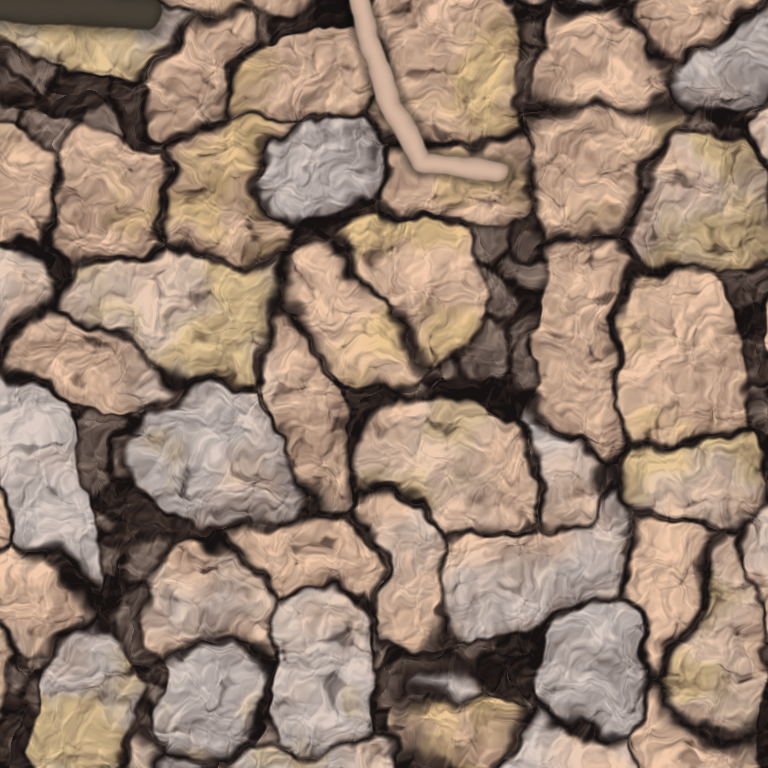
This texture is drawn by a Shadertoy shader. Its source:

```glsl
// A dry stone wall of rough pink, grey and ochre blocks with a bare twig across it.

const float STONES_ACROSS = 6.0;
const vec2 TO_LIGHT = vec2(-0.45, 0.89);

struct Stone { float edge; vec2 id; vec2 local; };

vec2 hash2(vec2 p) {
    vec3 q = fract(vec3(p.xyx) * vec3(0.1031, 0.1030, 0.0973));
    q += dot(q, q.yzx + 33.33);
    return fract((q.xx + q.yz) * q.zy);
}

mat2 rotation(float angle) {
    float c = cos(angle), s = sin(angle);
    return mat2(c, s, -s, c);
}

// Layered sines, roughly -1 to 1
float waves(vec2 p) {
    float sum = 0.0, amp = 0.5;
    for (int i = 0; i < 4; i++) {
        p = rotation(0.65) * p * 1.7 + 1.3;
        sum += amp * sin(p.x + 1.5 * sin(p.y));
        amp *= 0.6;
    }
    return sum;
}

// Distance to the nearest scattered point
float cellular(vec2 p) {
    vec2 cell = floor(p);
    float nearest = 2.0;
    for (int j = -1; j <= 1; j++)
    for (int i = -1; i <= 1; i++) {
        vec2 id = cell + vec2(i, j);
        nearest = min(nearest, length(id + hash2(id) - p));
    }
    return nearest;
}

// Height of the chipped rock surface
float relief(vec2 p) {
    float height = 0.0, amp = 0.5, freq = 14.0;
    p += 0.012 * vec2(waves(p * 22.0), waves(p * 22.0 + 17.0));
    for (int i = 0; i < 4; i++) {
        height += amp * (1.0 - cellular(p * freq + 7.0 * float(i)));
        freq *= 2.0;
        amp *= 0.55;
    }
    return height;
}

// Cellular pattern of tilted, stretched, rounded blocks
Stone findStone(vec2 p, float seed, float reach) {
    vec2 cell = floor(p);
    float first = 9.0, second = 9.0;
    Stone stone = Stone(0.0, cell, p);
    for (int j = -2; j <= 2; j++)
    for (int i = -2; i <= 2; i++) {
        vec2 id = cell + vec2(i, j);
        vec2 jitter = hash2(id + seed), form = hash2(id + seed + 71.0);
        float stretch = exp((form.x - 0.5) * 1.1);
        vec2 size = vec2(stretch, 1.0 / stretch) * mix(0.78, 1.22, form.y);
        vec2 local = rotation((jitter.x - 0.5) * 0.7) * (p - id - 0.5 - 0.75 * (jitter - 0.5));
        vec2 q = abs(local / size);
        float d = pow(dot(q * q, q) + 1e-5, 1.0 / 3.0);
        if (d < first) {
            second = first;
            first = d;
            stone.id = id + seed;
            stone.local = local;
        } else second = min(second, d);
    }
    stone.edge = min(0.5 * (second - first), reach - first);
    return stone;
}

float capsule(vec2 p, vec2 a, vec2 b) {
    vec2 ab = b - a;
    return length(p - a - ab * clamp(dot(p - a, ab) / dot(ab, ab), 0.0, 1.0));
}

// Tone 0 to 5 runs from deep gap to sunlit rock
vec3 rockRamp(float tone) {
    vec3 c = mix(vec3(0.09, 0.07, 0.07), vec3(0.23, 0.18, 0.16), clamp(tone, 0.0, 1.0));
    c = mix(c, vec3(0.40, 0.34, 0.31), clamp(tone - 1.0, 0.0, 1.0));
    c = mix(c, vec3(0.59, 0.51, 0.46), clamp(tone - 2.0, 0.0, 1.0));
    c = mix(c, vec3(0.73, 0.65, 0.59), clamp(tone - 3.0, 0.0, 1.0));
    return mix(c, vec3(0.87, 0.77, 0.69), clamp(tone - 4.0, 0.0, 1.3));
}

vec3 stoneTint(vec2 id, float patches) {
    vec2 h = hash2(id + 29.0);
    vec3 tint = mix(vec3(1.04, 0.98, 0.93), vec3(0.94, 0.99, 1.06), smoothstep(0.45, 0.9, h.x + 0.2 * patches));
    return mix(tint, vec3(1.0, 0.96, 0.76), 0.8 * smoothstep(0.75, 1.2, h.y + 0.5 * patches));
}

vec3 wall(vec2 p) {
    vec2 warped = p + 0.011 * vec2(waves(p * 24.0), waves(p * 24.0 + 40.0));
    vec2 g = warped * STONES_ACROSS;
    Stone stone = findStone(g, 13.0, 0.64);
    float towardLight = findStone(g + TO_LIGHT * 0.06, 13.0, 0.64).edge;
    float slope = clamp((stone.edge - towardLight) / 0.06, -1.0, 1.0);

    // Weathered face of each block
    vec2 face = stone.local / STONES_ACROSS + hash2(stone.id) * 5.0;
    float height = relief(face);
    float bump = height - relief(face + TO_LIGHT * 0.005);
    float mottle = waves(face * 18.0);
    float pits = smoothstep(0.68, 0.9, cellular(face * vec2(26.0, 38.0)));
    float rim = 1.0 - smoothstep(0.03, 0.18, stone.edge);
    float tone = 4.3 + 0.9 * (hash2(stone.id + 5.0).x - 0.5) + 0.45 * mottle;
    tone += 1.8 * (height - 0.6) + 8.0 * bump - 1.6 * pits + rim * (0.7 * slope - 0.45);
    vec3 front = rockRamp(tone) * stoneTint(stone.id, waves(face * 11.0 + 9.0));

    // Shadowed rubble inside the gaps
    Stone rubble = findStone(g * 2.3, 57.0, 0.6);
    float depth = 0.2 + 2.4 * hash2(rubble.id).x * smoothstep(0.0, 0.12, rubble.edge);
    depth *= smoothstep(0.0, 0.12, -stone.edge + 0.06);
    vec3 back = rockRamp(depth + 6.0 * bump + 0.3 * mottle);

    float gap = 0.03 + 0.02 * waves(p * 13.0 + 3.0);
    return mix(back, front, smoothstep(gap - 0.025, gap + 0.03, stone.edge));
}

// Round branch, lit from above, with a soft shadow below it
vec3 addBranch(vec3 base, float d, float radius, vec3 bark) {
    base *= mix(0.6, 1.0, smoothstep(radius, radius * 1.9, d));
    float roundness = sqrt(max(0.0, 1.0 - d * d / (radius * radius)));
    return mix(base, bark * (0.55 + 0.5 * roundness), 1.0 - smoothstep(radius - 0.003, radius + 0.002, d));
}

void mainImage(out vec4 fragColor, in vec2 fragCoord) {
    vec2 p = fragCoord / iResolution.y;
    vec3 color = wall(p);

    vec2 bent = p + 0.005 * vec2(waves(p * 20.0), waves(p * 20.0 + 8.0));
    vec2 knee = vec2(0.51, 0.86), elbow = vec2(0.55, 0.79);
    float twig = min(capsule(bent, vec2(0.46, 1.02), knee), capsule(bent, knee, elbow));
    twig = min(twig, capsule(bent, elbow, vec2(0.65, 0.775)));
    color = addBranch(color, twig, 0.015, vec3(0.80, 0.68, 0.60));
    float bough = capsule(bent, vec2(-0.02, 0.995), vec2(0.19, 0.985));
    color = addBranch(color, bough, 0.024, vec3(0.27, 0.24, 0.20));

    fragColor = vec4(clamp(color, 0.0, 1.0), 1.0);
}
```
